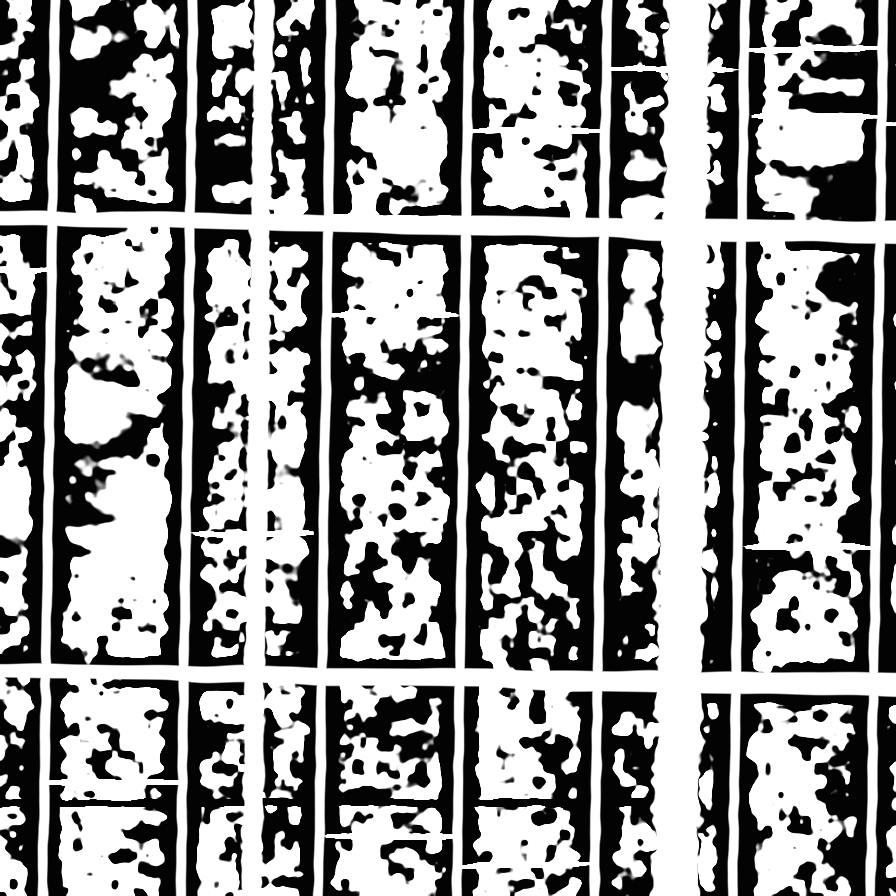
Write a Shadertoy shader that draws this pattern.

```glsl
// Worn black columns on white: narrow slanted lines split them, wider gutters open
// every third column, and tilted cross bands divide the rows. Thresholded value
// noise erodes each column, leaving solid ragged borders and a speckled middle.

#define PITCH 0.154          // column spacing
#define FIRST_LINE 0.0547    // x of the first line at mid height
#define SLANT 0.014          // sideways drift of the lines
#define LINE_HALF 0.0055     // half width of the white lines
#define ROW_PITCH 0.505      // cross band spacing
#define ROW_START 0.252      // y of the lower cross band at the left
#define ROW_TILT 0.017       // fall of the cross bands
#define BORDER 0.020         // falloff of the solid column borders
#define GRAIN 70.0           // speckle frequency
#define INK_LEVEL 0.405      // speckle threshold in the column middle
#define SEAM_Y 0.104         // dark seam in the bottom row
#define INK vec3(0.01)

float hash(vec2 p) {
    vec3 q = fract(vec3(p.xyx) * 0.1031);
    q += dot(q, q.yzx + 33.33);
    return fract((q.x + q.y) * q.z);
}

float noise(vec2 p) {
    vec2 i = floor(p), f = fract(p);
    f = f * f * (3.0 - 2.0 * f);
    return mix(mix(hash(i), hash(i + vec2(1, 0)), f.x),
               mix(hash(i + vec2(0, 1)), hash(i + vec2(1, 1)), f.x), f.y);
}

// Round specks that turn into horizontal streaks where stretch is 1
float grain(vec2 p, float stretch) {
    float specks = 0.7 * noise(p * GRAIN) + 0.3 * noise(p * GRAIN * 1.9 + 17.0);
    float streaks = 0.8 * noise(p * vec2(13.0, 52.0) + 41.0)
                  + 0.2 * noise(p * GRAIN * 1.6 + 5.0);
    return mix(specks, streaks, stretch);
}

// Occasional thin white scratches across a column
float scratch(vec2 p, float column) {
    float slot = floor(p.y / 0.09);
    vec2 id = vec2(column + 20.0, slot + 3.0);
    float y = (slot + 0.2 + 0.6 * hash(id + 7.0)) * 0.09;
    float wobble = 0.004 * (noise(p * 35.0) - 0.5);
    float stroke = 1.0 - smoothstep(0.0015, 0.004, abs(p.y - y + wobble));
    return stroke * step(0.78, hash(id));
}

void mainImage(out vec4 fragColor, in vec2 fragCoord) {
    vec2 p = fragCoord / iResolution.y;
    float px = 1.0 / iResolution.y;
    float wobble = noise(p * 55.0 + 9.0) - 0.5;

    // Columns and the distance to their nearest line
    float x = p.x - FIRST_LINE - SLANT * (p.y - 0.5) + 0.002 * wobble;
    float column = floor(x / PITCH);
    float cellX = x - column * PITCH;
    float lineDist = min(cellX, PITCH - cellX);

    // Rows and the distance to the nearest cross band edge
    float y = p.y - ROW_START + ROW_TILT * p.x + 0.004 * (noise(p * 22.0) - 0.5);
    float row = floor(y / ROW_PITCH);
    float rowY = y - row * ROW_PITCH;
    float bandDist = min(rowY, ROW_PITCH - rowY) - (0.008 + 0.005 * p.x);

    // Wear varies slowly inside each column
    vec2 wearPos = p * vec2(11.0, 9.0) + vec2(column * 3.7, row * 5.3) + 60.0;
    float wear = noise(wearPos);
    float stretch = 0.85 * smoothstep(0.62, 0.82, noise(wearPos * 0.8 + 31.0));
    float n = grain(p, stretch);

    // Tone: speckled middle, solid borders beside the lines
    float tone = INK_LEVEL + 0.38 * (wear - 0.5);
    float inner = 0.008 + 0.007 * (noise(vec2(column * 7.1 + 40.0, p.y * 16.0)) - 0.5);
    float border = 1.0 - smoothstep(inner, inner + BORDER, lineDist);
    tone = mix(tone, 1.08, border);

    // Broken dark rims along the cross bands
    float rimNoise = noise(vec2(p.x * 12.0 + 4.0, row * 9.0 + step(ROW_PITCH * 0.5, rowY) * 4.0));
    float rim = 1.0 - smoothstep(0.006, 0.013, bandDist);
    tone += 0.6 * rim * smoothstep(0.2, 0.5, rimNoise);

    // Dark seam crossing the bottom row
    float seam = 1.0 - smoothstep(0.002, 0.005, abs(p.y - SEAM_Y + 0.003 * wobble));
    tone += 0.6 * seam * (1.0 - step(0.73, p.x));

    // Gutter in the middle of every third column, wider to the right
    float gutterDist = 1.0;
    if (abs(mod(column, 3.0) - 1.0) < 0.5) {
        float group = floor(column / 3.0);
        float center = PITCH * 0.5 + 0.002 + 0.012 * group;
        float halfWidth = 0.011 + 0.014 * group;
        gutterDist = abs(cellX - center) - halfWidth
                   + (0.006 + 0.010 * group) * (n - 0.5);
        tone += 0.06 + 0.16 * (1.0 - smoothstep(0.003, 0.010, gutterDist));
    }
    tone -= 0.75 * scratch(p, column);

    // Ink is cut by the lines, cross bands and gutters
    float soft = 28.0 * px;
    float ink = smoothstep(-soft, soft, tone - n);
    float cut = min(min(lineDist - LINE_HALF, bandDist), gutterDist);
    ink *= smoothstep(-px, px, cut);

    fragColor = vec4(mix(vec3(1.0), INK, ink), 1.0);
}
```
